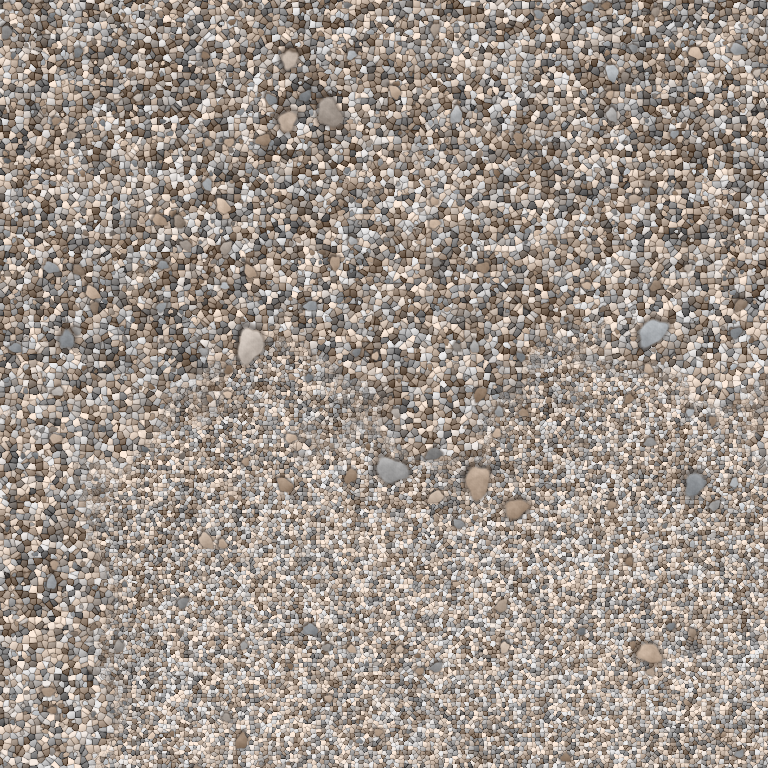
Reproduce this texture procedurally as a three.js fragment shader.

```glsl
varying vec2 vUv;

const vec3 DARK_EARTH = vec3(0.21, 0.17, 0.14);
const vec3 PALE_SAND = vec3(0.92, 0.88, 0.85);
const vec3 RUST = vec3(0.05, 0.0, -0.05);
const vec3 SLATE = vec3(-0.06, 0.0, 0.05);
const vec2 LIGHT_DIR = vec2(-0.45, 0.89);

vec2 hash2(vec2 p) {
  vec3 q = fract(p.xyx * vec3(0.1031, 0.1030, 0.0973));
  q += dot(q, q.yzx + 33.33);
  return fract((q.xx + q.yz) * q.zy);
}

mat2 rotation(float angle) {
  float c = cos(angle), s = sin(angle);
  return mat2(c, s, -s, c);
}

// Layered sines, roughly -1 to 1
float undulation(vec2 p) {
  float sum = 0.0, weight = 0.5;
  for (int i = 0; i < 5; i++) {
    p = rotation(1.1) * p * 1.8 + 1.7;
    sum += weight * sin(p.x + 1.3 * sin(p.y)) * cos(p.y + sin(0.7 * p.x));
    weight *= 0.68;
  }
  return sum;
}

// Where the gravel is coarse: upper half and lower left edge
float coarseness(vec2 uv) {
  float wobble = 0.13 * undulation(uv * 4.0);
  float upper = smoothstep(0.28, 0.62, uv.y + wobble);
  float corner = 1.0 - smoothstep(0.04, 0.24, uv.x + 0.4 * wobble);
  return max(upper, 0.8 * corner * (1.0 - smoothstep(0.4, 0.6, uv.y)));
}

vec3 mineral(float tone, float hue, float tintAmount) {
  vec3 tint = mix(RUST, SLATE, smoothstep(0.2, 0.9, hue));
  return mix(DARK_EARTH, PALE_SAND, clamp(tone, 0.0, 1.06)) + tint * tintAmount;
}

// Packed cellular grains with dark gaps
vec3 packedGrains(vec2 uv, float scale, float tone, float contrast) {
  vec2 p = uv * scale, cell = floor(p), nearestId = cell, toGrain = vec2(0.0);
  float nearest = 9.0, second = 9.0;
  for (int j = -1; j <= 1; j++) {
    for (int i = -1; i <= 1; i++) {
      vec2 id = cell + vec2(float(i), float(j));
      vec2 offset = p - id - 0.1 - 0.8 * hash2(id);
      float d = length(offset);
      if (d < nearest) {
        second = nearest;
        nearest = d;
        nearestId = id;
        toGrain = offset;
      } else {
        second = min(second, d);
      }
    }
  }
  vec2 rnd = hash2(nearestId + 71.0);
  float gap = 1.0 - smoothstep(0.0, 0.28, second - nearest);
  float shade = tone + contrast * (rnd.x - 0.5) - 0.36 * gap + 0.22 * dot(toGrain, LIGHT_DIR);
  return mineral(shade, rnd.y, 0.6);
}

// Scattered angular stones, each with a shadow below it
vec3 scatterStones(vec3 ground, vec2 uv, float scale, vec2 share, float tone, float contrast) {
  vec2 p = uv * scale, cell = floor(p);
  vec3 color = ground;
  for (int j = -1; j <= 1; j++) {
    for (int i = -1; i <= 1; i++) {
      vec2 id = cell + vec2(float(i), float(j));
      vec2 pick = hash2(id + scale), look = hash2(id + scale * 3.0 + 17.0);
      float density = mix(share.x, share.y, coarseness((id + 0.5) / scale));
      if (pick.x > density) continue;

      vec2 offset = p - id - 0.25 - 0.5 * hash2(id + 43.0);
      vec2 q = rotation(6.28 * pick.y) * offset * vec2(1.0, 1.15 + 0.35 * look.y);
      float angle = atan(q.y, q.x);
      float lumps = 1.0 + 0.11 * sin(3.0 * angle + 9.0 * look.x) + 0.06 * sin(5.0 * angle + 7.0 * look.y);
      float radius = mix(0.2, 0.42, look.y * look.y);
      float edge = length(q) * lumps - radius;

      float shadow = 1.0 - smoothstep(-0.02, 0.16, edge - 0.14 * dot(offset, LIGHT_DIR));
      float body = 1.0 - smoothstep(-0.06, 0.04, edge);
      float mottle = 0.09 * undulation(uv * 75.0 + id);
      float shade = tone + contrast * (look.x - 0.5) + 0.35 * dot(offset, LIGHT_DIR) + mottle;
      vec3 stone = mineral(shade, fract(pick.y * 7.0 + look.x), 0.9);
      color = mix(color, DARK_EARTH, 0.5 * shadow);
      color = mix(color, stone, body);
    }
  }
  return color;
}

void main() {
  float coarse = coarseness(vUv);
  float patches = undulation(vUv * 7.0 + 3.0);
  float tone = 0.75 - 0.1 * coarse + 0.07 * patches;

  // Sand first, then grit, pebbles and rocks
  vec3 sand = packedGrains(vUv, 175.0, tone, 0.72);
  vec3 grit = packedGrains(vUv + 0.37, 120.0, tone, 0.8);
  vec3 color = mix(sand, grit, smoothstep(0.35, 0.65, coarse + 0.25 * patches));
  color = scatterStones(color, vUv, 78.0, vec2(0.06, 0.36), 0.64, 0.6);
  color = scatterStones(color, vUv, 36.0, vec2(0.05, 0.11), 0.6, 0.4);
  color = scatterStones(color, vUv, 17.0, vec2(0.04, 0.05), 0.64, 0.3);
  gl_FragColor = vec4(color, 1.0);
}
```
